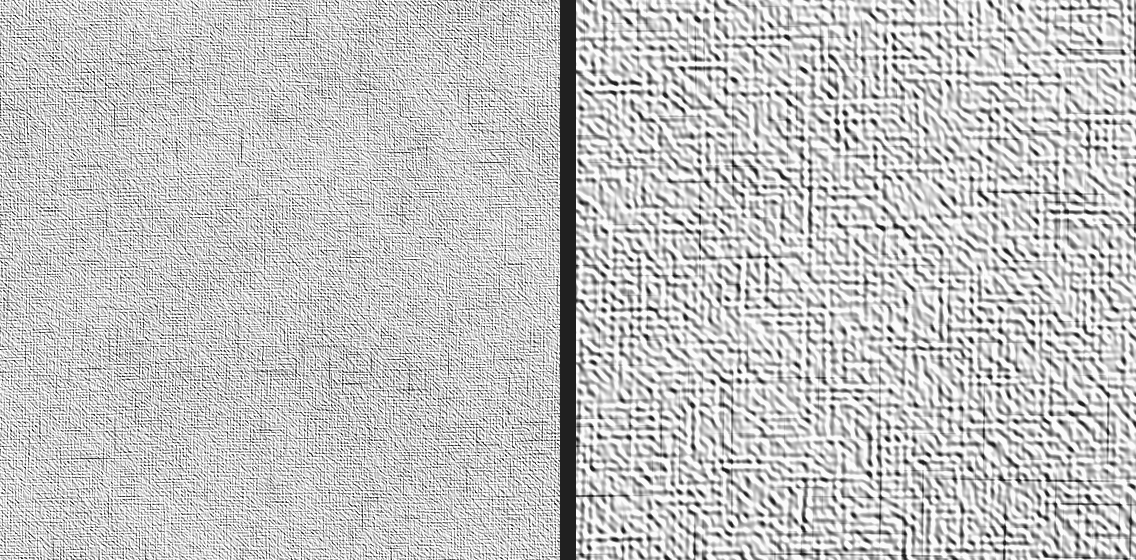
Left, the full canvas; right, a detail of the centre.
This texture is drawn by a Shadertoy shader. Its source:

```glsl
// Pale embossed linen: short diagonal dashes crossed by fine warp and weft threads.

const float TAU = 6.2831853;
const float PITCH = 0.0055;        // spacing of neighbouring threads
const float MEAN_GRAY = 0.838;
const float CONTRAST = 0.268;
const float DARKEST = 0.12;
const float LIGHTEST = 0.985;

vec3 hash3(vec2 cell) {
    vec3 q = fract(cell.xyx * vec3(0.1031, 0.1030, 0.0973));
    q += dot(q, q.yxz + 33.33);
    return fract((q.xxy + q.yzz) * q.zyx);
}

// Rotated coordinates, with x pointing across the grain.
vec2 turn(vec2 p, float angle) {
    float c = cos(angle), s = sin(angle);
    return vec2(c * p.x + s * p.y, c * p.y - s * p.x);
}

// Cellular ripple noise of unit deviation: each cell scatters one wave packet.
float ripples(vec2 p, vec2 cellSize, float pitch, float seed) {
    vec2 q = p / cellSize + seed * 37.0;
    vec2 home = floor(q);
    float waves = cellSize.x / pitch;
    float sum = 0.0;
    for (int j = -1; j <= 1; j++) {
        for (int i = -1; i <= 1; i++) {
            vec2 cell = home + vec2(i, j);
            vec3 rnd = hash3(cell);
            vec2 d = q - cell - rnd.xy;
            sum += exp(-5.0 * dot(d, d)) * cos(TAU * (waves * d.x + rnd.z));
        }
    }
    return 2.5 * sum;
}

// Layered sines for broad worn patches, roughly -1 to 1.
float patches(vec2 p) {
    float sum = 0.0, weight = 0.5;
    for (int k = 0; k < 4; k++) {
        float n = float(k);
        vec2 q = turn(p, 0.5 + 1.9 * n) * (7.0 + 6.0 * n);
        sum += weight * sin(q.x + 1.3 * sin(q.y + n)) * cos(0.7 * q.y + 2.0 * n);
        weight *= 0.75;
    }
    return sum;
}

// Only the strongest crests survive, as isolated dark pulled threads.
float streaks(vec2 p, float seed) {
    return max(ripples(p, vec2(0.009, 0.08), PITCH, seed) - 1.8, 0.0);
}

// Signed relief of the lit cloth, close to unit deviation.
float clothRelief(vec2 p) {
    vec2 across = turn(p, 0.83);
    vec2 weft = turn(p, 0.25 * TAU);
    vec2 threadCell = vec2(0.010, 0.045);

    float relief = 0.66 * ripples(across, vec2(0.009, 0.0095), PITCH, 1.0);
    relief += 0.43 * ripples(p, threadCell, PITCH, 2.0);
    relief += 0.48 * ripples(weft, threadCell, PITCH, 3.0);
    relief += 0.27 * ripples(across, vec2(0.010, 0.010), 1.7 * PITCH, 4.0);
    relief += 0.27 * ripples(turn(p, 0.3), vec2(0.006), 0.9 * PITCH, 5.0);
    return relief - 0.8 * streaks(p, 6.0) - 0.9 * streaks(weft, 7.0);
}

void mainImage(out vec4 fragColor, in vec2 fragCoord) {
    vec2 p = fragCoord / min(iResolution.x, iResolution.y);

    // Threads sag slightly over the cloth.
    vec2 sag = 0.002 * sin(TAU * p.yx * vec2(1.3, 1.1) + vec2(0.4, 2.1));
    float wear = patches(p);

    // Worn patches are lighter and flatter.
    float relief = clothRelief(p + sag) * (1.0 - 0.14 * wear) + 0.12 * wear;
    float gray = clamp(MEAN_GRAY + CONTRAST * relief, DARKEST, LIGHTEST);
    fragColor = vec4(vec3(gray), 1.0);
}
```
